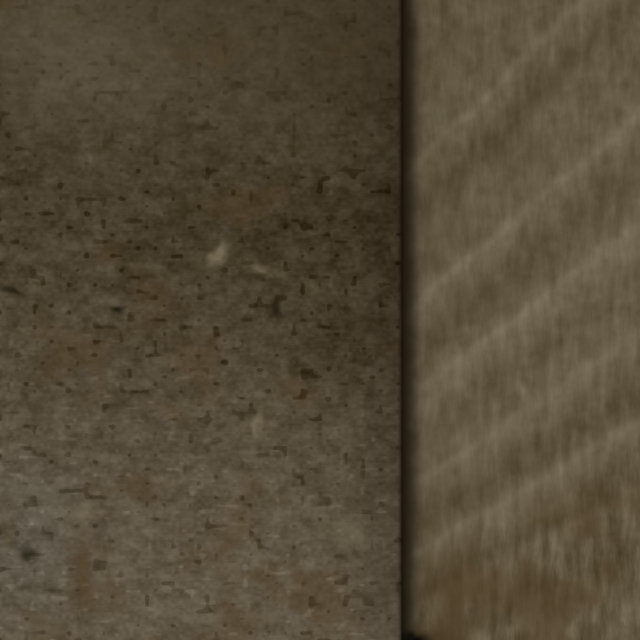
This texture is drawn by a WebGL 2 fragment shader. Its source:

```glsl
#version 300 es
precision highp float;
uniform vec2 u_resolution;
out vec4 fragColor;

const float SEAM_X = 0.627;
const vec3 SHADOW = vec3(0.12, 0.105, 0.065);
const vec3 UMBER = vec3(0.275, 0.237, 0.170);
const vec3 CLAY = vec3(0.365, 0.325, 0.258);
const vec3 STONE = vec3(0.382, 0.343, 0.262);
const vec3 RUST = vec3(0.31, 0.235, 0.145);
const vec3 CHIP = vec3(0.49, 0.45, 0.36);

float hash(vec2 p) {
  vec3 q = fract(vec3(p.xyx) * 0.1031);
  q += dot(q, q.yzx + 33.33);
  return fract((q.x + q.y) * q.z);
}

float noise(vec2 p) {
  vec2 cell = floor(p), f = fract(p);
  f = f * f * (3.0 - 2.0 * f);
  float low = mix(hash(cell), hash(cell + vec2(1, 0)), f.x);
  float high = mix(hash(cell + vec2(0, 1)), hash(cell + vec2(1, 1)), f.x);
  return mix(low, high, f.y);
}

// Signed fractal noise, roughly -0.5 to 0.5
float fbm(vec2 p, int octaves) {
  float sum = 0.0, amp = 0.5;
  for (int i = 0; i < octaves; i++) {
    sum += amp * (noise(p) - 0.5);
    p = mat2(0.8, 0.6, -0.6, 0.8) * p * 2.03 + 17.3;
    amp *= 0.55;
  }
  return sum;
}

float bump(float x, float width) {
  return exp(-x * x / (width * width));
}

// Soft tilted spot with a ragged outline
float spot(vec2 p, vec2 center, vec2 radius, float tilt) {
  vec2 d = p - center;
  d += 0.008 * vec2(noise(p * 95.0) - 0.5, noise(p * 95.0 + 41.0) - 0.5);
  float c = cos(tilt), s = sin(tilt);
  d = vec2(c * d.x + s * d.y, c * d.y - s * d.x) / radius;
  return exp(-dot(d, d));
}

vec3 weatheredPanel(vec2 p) {
  float broad = fbm(p * 5.0 + 3.0, 4);
  float lower = 1.0 - smoothstep(0.12, 0.72, p.y + 0.25 * (p.x - 0.3) + 0.25 * broad);
  vec3 color = mix(UMBER, CLAY, lower);
  color += 0.045 * spot(p, vec2(0.12, 0.90), vec2(0.22, 0.12), 0.0);
  color -= 0.025 * spot(p, vec2(0.43, 0.65), vec2(0.25, 0.09), -0.1);
  color -= 0.035 * spot(p, vec2(0.52, 0.47), vec2(0.10, 0.06), 0.0);
  color += vec3(-0.012, 0.0, 0.012) * spot(p, vec2(0.04, 0.15), vec2(0.15), 0.0);

  // Mottling, faint horizontal scrapes and grit
  float wear = 1.0 - 0.55 * smoothstep(0.65, 0.95, p.y);
  color += 0.08 * broad + 0.13 * wear * fbm(p * vec2(52.0, 60.0), 4);
  color += 0.055 * wear * fbm(p * vec2(30.0, 160.0) + 9.0, 3);
  color += 0.045 * wear * (noise(p * 170.0) - 0.5);
  color = mix(color, RUST, 0.35 * smoothstep(0.08, 0.28, fbm(p * 13.0 + 31.0, 4)));

  // Scattered pits and pale flakes
  float pits = smoothstep(0.77, 0.94, noise(p * vec2(74.0, 90.0) + 5.0));
  float flakes = smoothstep(0.80, 0.97, noise(p * vec2(60.0, 105.0) + 77.0));
  color -= 0.075 * pits * wear;
  color += 0.06 * flakes * lower;

  // Larger chips, stains and holes
  float chips = spot(p, vec2(0.342, 0.602), vec2(0.021, 0.009), 0.8);
  chips += 0.55 * spot(p, vec2(0.408, 0.580), vec2(0.020, 0.008), -0.3);
  chips += 0.65 * spot(p, vec2(0.401, 0.337), vec2(0.006, 0.025), -0.15);
  chips += 0.55 * spot(p, vec2(0.129, 0.196), vec2(0.010, 0.018), 0.0);
  chips += 0.40 * spot(p, vec2(0.55, 0.165), vec2(0.030, 0.016), -0.4);
  chips += 0.30 * spot(p, vec2(0.49, 0.55), vec2(0.012), 0.0);
  color = mix(color, CHIP, clamp(chips, 0.0, 0.8));
  color = mix(color, RUST, 0.6 * spot(p, vec2(0.128, 0.115), vec2(0.014, 0.055), 0.0));
  float holes = spot(p, vec2(0.186, 0.517), vec2(0.010, 0.005), 0.0);
  holes += 0.8 * spot(p, vec2(0.432, 0.517), vec2(0.009, 0.013), 0.0);
  holes += 0.8 * spot(p, vec2(0.018, 0.546), vec2(0.022, 0.007), -0.3);
  holes += 0.7 * spot(p, vec2(0.044, 0.135), vec2(0.012), 0.0);
  color = mix(color, SHADOW, clamp(holes, 0.0, 0.9));
  return color * (1.0 - 0.13 * smoothstep(SEAM_X - 0.12, SEAM_X, p.x));
}

vec3 ridgedWall(vec2 p) {
  // Fan coordinate: height of each slanted line where it meets the seam
  float run = p.x - 0.651;
  float height = (p.y - 0.5 * run) / (1.0 + 0.68 * run) + 0.025 * fbm(p * 10.0, 3);
  float ridges[6] = float[6](0.74, 0.525, 0.388, 0.245, 0.134, 0.055);
  float light = 0.0;
  for (int i = 0; i < 6; i++) {
    float d = height - ridges[i];
    light += 0.036 * bump(d, 0.011) + 0.022 * bump(d + 0.015, 0.026);
    light -= 0.036 * bump(d + 0.070, 0.030);
  }
  light += 0.028 * bump(height - 0.33, 0.07) - 0.02 * smoothstep(0.55, 0.95, height);

  // Vertical grain, stronger on the rough base
  float rough = 1.0 - smoothstep(0.02, 0.16, height);
  light += (0.11 + 0.08 * rough) * fbm(p * vec2(88.0, 22.0), 4);
  light += 0.07 * fbm(p * vec2(45.0, 60.0) + 12.0, 3);
  vec3 color = STONE + light;
  color = mix(color, RUST, 0.5 * rough * smoothstep(-0.05, 0.2, fbm(p * 14.0, 3)));
  color = mix(color, RUST, 0.4 * spot(p, vec2(0.69, 0.08), vec2(0.06, 0.035), 0.4));
  return color + 0.08 * spot(p, vec2(0.815, 0.39), vec2(0.008, 0.018), 0.3);
}

void main() {
  vec2 p = gl_FragCoord.xy / u_resolution;
  float side = smoothstep(SEAM_X - 0.002, SEAM_X + 0.002, p.x);
  vec3 wall = ridgedWall(p);

  // Recess shadow falling away from the seam
  float gap = max(p.x - SEAM_X, 0.0) + 0.006 * fbm(p * vec2(20.0, 35.0), 3);
  float shade = 0.80 * (1.0 - smoothstep(0.004, 0.036, gap)) + 0.16 * exp(-abs(gap) / 0.045);
  wall = mix(wall, SHADOW, clamp(shade, 0.0, 0.94));
  vec3 color = mix(weatheredPanel(p), wall, side);
  color *= 1.0 - 0.35 * bump(p.x - SEAM_X, 0.004);
  color *= 1.0 - 0.8 * spot(p, vec2(0.645, 0.0), vec2(0.025, 0.009), 0.0) * side;
  fragColor = vec4(clamp(color, 0.0, 1.0), 1.0);
}
```
